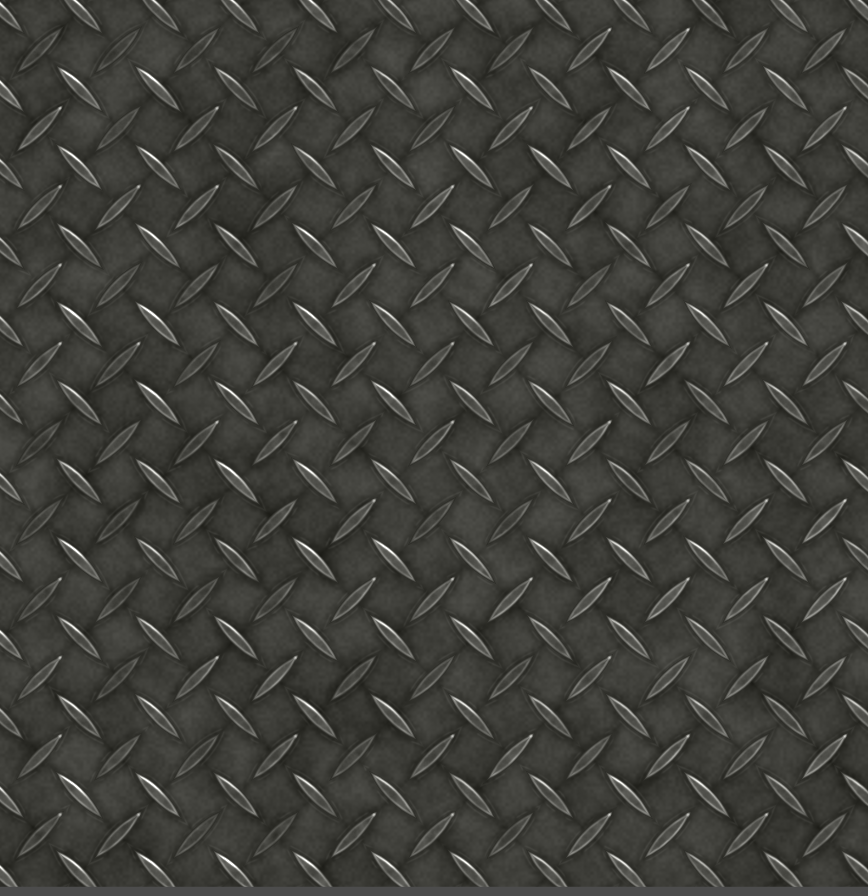
This texture is drawn by a WebGL 2 fragment shader. Its source:

```glsl
#version 300 es
precision highp float;
// Worn steel tread plate: two interleaved square lattices of raised lens-shaped
// bars, leaning opposite ways, about 11 across and 11.4 down. Bars are distance
// functions with lit rims and dark surrounds, over mottled noise; a grey strip ends it.

uniform vec2 u_resolution;
out vec4 outColor;

float hash(vec2 p) {
    vec3 q = fract(p.xyx * 0.1031);
    q += dot(q, q.yzx + 33.33);
    return fract((q.x + q.y) * q.z);
}

float noise(vec2 p) {
    vec2 i = floor(p), f = fract(p);
    f = f * f * (3.0 - 2.0 * f);
    return mix(mix(hash(i), hash(i + vec2(1, 0)), f.x),
               mix(hash(i + vec2(0, 1)), hash(i + vec2(1, 1)), f.x), f.y);
}

float fbm(vec2 p) {
    float sum = 0.0, weight = 0.5;
    for (int i = 0; i < 5; i++) {
        sum += weight * noise(p);
        p = mat2(1.6, 1.2, -1.2, 1.6) * p + 7.3;
        weight *= 0.5;
    }
    return sum;
}

// Signed distance to a lens lying along x
float lens(vec2 p, float halfLength, float halfWidth) {
    float radius = (halfLength * halfLength + halfWidth * halfWidth) / (2.0 * halfWidth);
    return length(vec2(p.x, abs(p.y) + radius - halfWidth)) - radius;
}

float line(float x, float width) {
    return exp(-x * x / (width * width));
}

// Lays one lattice of bars over the plate tone; lean is +1 for rising, -1 for falling
float addBars(float tone, vec2 p, float lean, float across, float pixel) {
    vec2 id = floor(p + 0.5);
    vec2 q = p - id;
    q = vec2(dot(q, vec2(1.0, lean)), dot(q, vec2(-lean, 1.0))) * 0.7071;
    float wear = hash(id + 40.0 + lean * 17.0);
    float grain = fbm(p * 9.0 + lean * 31.0) - 0.48;
    float d = lens(q, 0.435, 0.083) + grain * 0.008;

    // Dark surround with a faint lip
    tone -= 0.065 * pow(smoothstep(0.17, 0.0, d), 1.5);
    tone += 0.05 * line(d - 0.035, 0.014) * smoothstep(0.35, 0.7, noise(p * 8.0));

    // Worn top face, dark bevel and bright rims on both long sides
    float face = 0.275 + 0.05 * (wear - 0.5) + 0.16 * grain;
    face += lean > 0.0 ? 0.045 * (across - 0.5) : 0.025;
    face = mix(0.17, face, smoothstep(0.0, 0.03, -d));
    float rim = line(d + 0.027, 0.016) * smoothstep(0.45, 0.3, abs(q.x));
    float upper = smoothstep(-0.02, 0.02, q.y);
    float scuff = 0.55 + 0.9 * noise(p * 7.0 + 11.0);
    if (lean < 0.0) {
        float shine = line(q.x + 0.16, 0.19) * mix(0.65, 0.3, across) * (0.6 + 0.6 * wear);
        face += rim * mix(0.16 * scuff, 0.2 * scuff + shine, upper);
    } else {
        face += rim * scuff * mix(0.2, 0.13, upper) * (0.45 + 0.5 * wear + 0.4 * across);
        face += 0.45 * step(0.5, wear) * line(length(q - vec2(0.37, 0.0)), 0.025);
    }
    return mix(tone, face, smoothstep(pixel, -pixel, d));
}

void main() {
    vec2 uv = gl_FragCoord.xy / u_resolution.y;
    float across = gl_FragCoord.x / u_resolution.x;
    vec2 p = vec2(uv.x, uv.y - 1.0) / 0.0876;
    float pixel = 0.6 / (0.0876 * u_resolution.y);

    // Mottled plate with broad stains and fine grain
    float tone = 0.25 + 0.13 * (fbm(p * 2.6 + 50.0) - 0.48);
    tone += 0.05 * (fbm(p * 0.8 + 90.0) - 0.48);
    tone += 0.035 * (noise(p * 24.0) - 0.5);

    // Falling and rising bars, half a cell apart
    tone = addBars(tone, p - vec2(0.01, -0.129), -1.0, across, pixel);
    tone = addBars(tone, p - vec2(0.505, -0.639), 1.0, across, pixel);
    vec3 color = vec3(tone, tone, tone - 0.02);

    // Plain strip along the bottom
    float edge = 0.5 / u_resolution.y;
    color = mix(vec3(0.3), color, smoothstep(-edge, edge, uv.y - 0.0104));
    outColor = vec4(clamp(color, 0.0, 1.0), 1.0);
}
```
